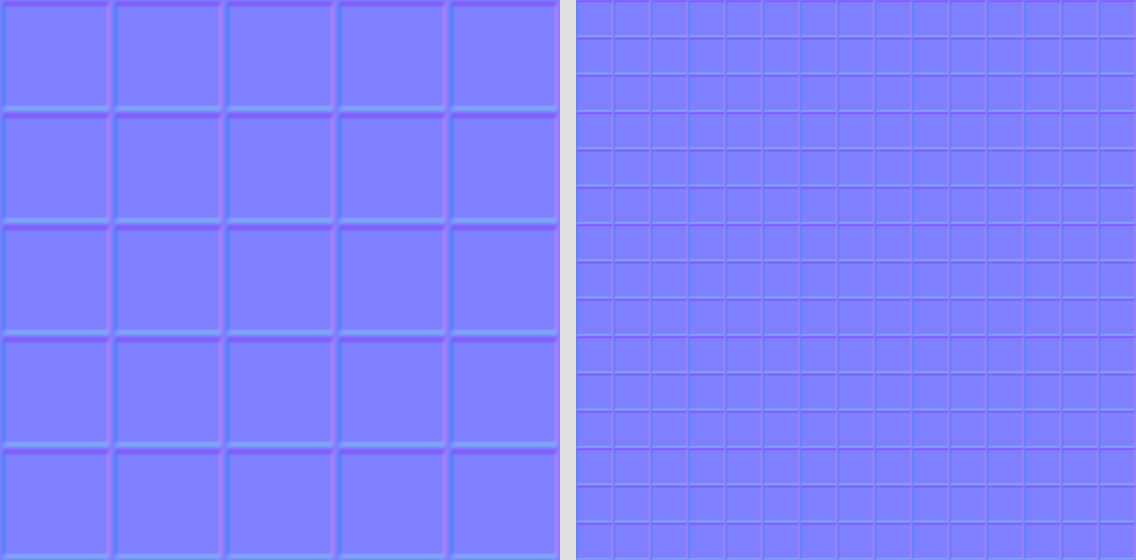
Left, the tile; right, the same tile 3 across and 3 down.
Give the GLSL for this texture map, as a Shadertoy shader.

```glsl
// Tangent-space normal map of a plain square tile grid with softly bevelled grooves.

const float TILES = 5.0;          // repeats across and down
const float BEVEL_WIDTH = 0.067;  // bevel on each side of a groove, in tiles
const float BEVEL_SLOPE = 0.29;   // steepest tilt of the bevel
const float GREEN_SIGN = -1.0;    // -1: green points down, +1: green points up
const float PI = 3.14159265;

// Height of the rounded bevel, 0 in the groove and 1 on the tile face.
vec2 bevelHeight(vec2 rise) {
    return 0.5 - 0.5 * cos(PI * rise);
}

// Slope of the bevel, scaled to peak at 1 halfway up.
vec2 bevelSlope(vec2 rise) {
    return sin(PI * rise);
}

void mainImage(out vec4 fragColor, in vec2 fragCoord) {
    // Position in the tile, measured from its centre
    vec2 fromCentre = fract(fragCoord / iResolution.xy * TILES) - 0.5;

    // Progress up the bevel from the nearest groove on each axis
    vec2 edgeDistance = 0.5 - abs(fromCentre);
    vec2 rise = clamp(edgeDistance / BEVEL_WIDTH, 0.0, 1.0);

    // Gradient of height.x * height.y, so the bevels fade out at the crossings
    vec2 height = bevelHeight(rise);
    vec2 gradient = -sign(fromCentre) * bevelSlope(rise) * height.yx * BEVEL_SLOPE;

    // Encode the unit normal as a colour
    vec3 normal = normalize(vec3(-gradient.x, -gradient.y * GREEN_SIGN, 1.0));
    fragColor = vec4(0.5 + 0.5 * normal, 1.0);
}
```
